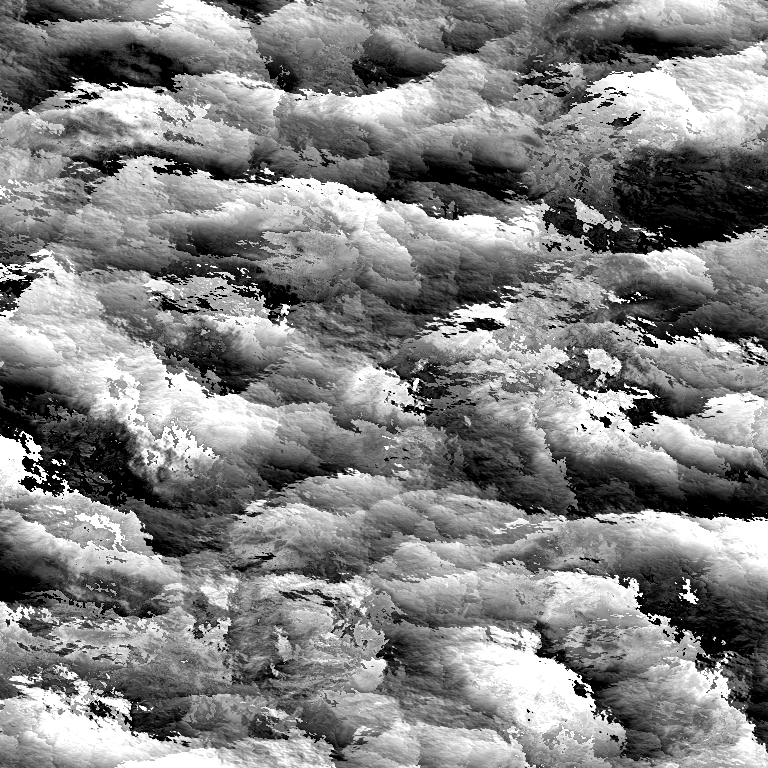
Give the GLSL for this texture, as a Shadertoy shader.

```glsl
vec2 gradientAt(vec2 cell) {
    float angle = 6.2832 * fract(sin(dot(cell, vec2(127.1, 311.7))) * 43758.5);
    return vec2(cos(angle), sin(angle));
}

// Gradient noise: value in x, its slope in yz
vec3 slopedNoise(vec2 p) {
    vec2 cell = floor(p), f = fract(p);
    vec2 u = f * f * f * (f * (f * 6.0 - 15.0) + 10.0);
    vec2 du = 30.0 * f * f * (f * (f - 2.0) + 1.0);

    vec2 ga = gradientAt(cell);
    vec2 gb = gradientAt(cell + vec2(1, 0));
    vec2 gc = gradientAt(cell + vec2(0, 1));
    vec2 gd = gradientAt(cell + vec2(1, 1));
    float a = dot(ga, f);
    float b = dot(gb, f - vec2(1, 0));
    float c = dot(gc, f - vec2(0, 1));
    float d = dot(gd, f - vec2(1, 1));

    float value = mix(mix(a, b, u.x), mix(c, d, u.x), u.y);
    vec2 slope = mix(mix(ga, gb, u.x), mix(gc, gd, u.x), u.y)
               + du * (u.yx * (a - b - c + d) + vec2(b, c) - a);
    return vec3(value, slope);
}

mat2 turn(float angle) {
    float c = cos(angle), s = sin(angle);
    return mat2(c, s, -s, c);
}

void mainImage(out vec4 fragColor, in vec2 fragCoord) {
    vec2 p = fragCoord / iResolution.y;
    vec2 light = vec2(0.15, 0.98);

    // Fine grain: tears the crease lines and roughens the faces
    float tearing = mix(0.6, 2.5, smoothstep(-0.25, 0.35, slopedNoise(p * 5.0 + 31.7).x));
    vec2 warp = vec2(0);
    float relief = 0.0;
    vec2 q = p * vec2(9.0, 15.0) + 3.4;
    float amount = 0.0095;
    for (int i = 0; i < 6; i++) {
        vec3 n = slopedNoise(q);
        warp += amount * n.yz * vec2(1.3, 0.9);
        relief += 0.13 * dot(n.yz, light);
        q = turn(0.12) * q * 1.93 + 17.3;
        amount *= 0.77;
    }

    // Billowed lumps: folding the noise flips its slope at each crease
    float slope = 0.0, weight = 1.0;
    q = turn(0.12) * (p + warp * tearing) * vec2(3.0, 4.3) + 23.6;
    for (int i = 0; i < 4; i++) {
        vec3 n = slopedNoise(q);
        float fold = clamp(n.x / 0.005, -1.0, 1.0);
        slope += weight * fold * dot(n.yz, light);
        q = turn(0.2) * q * 2.1 + 5.7;
        weight *= 0.46;
    }

    // Steep light from above, clipped to black and white
    float shade = 0.51 - 0.45 * (slope + relief);
    fragColor = vec4(vec3(clamp(shade, 0.0, 1.0)), 1.0);
}
```
